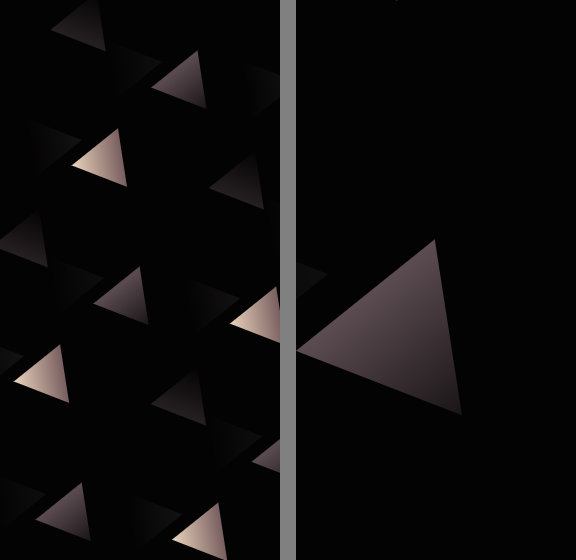
Left: the whole. Right: its middle third, enlarged.
Write a WebGL 1 fragment shader that draws this background.

```glsl
precision highp float;
// Softly shaded triangles scattered over near-black: five kinds of triangle,
// each repeated on the same tilted hexagonal lattice with its own offset.
// Every triangle is a distance function filled from tip to base by a gradient.

uniform vec2 u_resolution;

// Lengths are in canvas widths, angles in degrees.
const float SPACING = 0.799;        // distance between lattice points
const float LATTICE_ANGLE = -45.0;  // direction of the first lattice axis
const float RADIUS = 0.1224;        // centre to corner of a triangle
const float TILT = 8.8;             // rotation shared by all triangles

const vec3 BACKGROUND = vec3(0.016, 0.011, 0.014);
const vec3 CREAM = vec3(0.92, 0.83, 0.74);
const vec3 ROSE = vec3(0.47, 0.37, 0.375);
const vec3 MAUVE = vec3(0.36, 0.30, 0.32);
const vec3 PLUM = vec3(0.10, 0.08, 0.09);
const vec3 UMBER = vec3(0.145, 0.122, 0.128);
const vec3 SMOKE = vec3(0.078, 0.073, 0.076);
const vec3 SOOT = vec3(0.058, 0.054, 0.057);

vec2 direction(float degrees) {
  float angle = radians(degrees);
  return vec2(cos(angle), sin(angle));
}

// Offset from p to the nearest point of the hexagonal lattice.
vec2 latticeOffset(vec2 p) {
  vec2 a = SPACING * direction(LATTICE_ANGLE);
  vec2 b = SPACING * direction(LATTICE_ANGLE - 60.0);
  float area = a.x * b.y - a.y * b.x;
  vec2 cell = vec2(p.x * b.y - p.y * b.x, a.x * p.y - a.y * p.x) / area;
  cell = fract(cell + 0.5) - 0.5;
  return cell.x * a + cell.y * b;
}

// Paints one kind of triangle; its axis runs from the tip corner to the base.
vec3 paintTriangles(vec3 under, vec2 p, vec2 centre, float turn,
                    vec3 tipColour, vec3 baseColour) {
  vec2 axis = direction(TILT + turn);
  vec2 q = latticeOffset(p - centre);
  float along = dot(q, axis);
  float across = abs(dot(q, vec2(-axis.y, axis.x)));

  // Equilateral triangle, folded about its axis.
  float distance = max(along, 0.866 * across - 0.5 * along) - 0.5 * RADIUS;
  float coverage = clamp(0.5 - distance * u_resolution.x, 0.0, 1.0);

  float blend = clamp((along / RADIUS + 1.0) / 1.5, 0.0, 1.0);
  return mix(under, mix(tipColour, baseColour, blend), coverage);
}

void main() {
  vec2 p = gl_FragCoord.xy / u_resolution.x;
  vec3 colour = BACKGROUND;

  // Faint triangles pointing right, fading out to the left.
  colour = paintTriangles(colour, p, vec2(0.457, 1.760), 180.0, SOOT, BACKGROUND);
  colour = paintTriangles(colour, p, vec2(0.171, 1.481), 180.0, SMOKE, BACKGROUND);

  // Upright triangles, from dim to bright.
  colour = paintTriangles(colour, p, vec2(0.301, 1.912), 240.0, BACKGROUND, UMBER);
  colour = paintTriangles(colour, p, vec2(0.661, 1.706), 120.0, PLUM, MAUVE);
  colour = paintTriangles(colour, p, vec2(0.377, 1.428), 0.0, CREAM, ROSE);

  gl_FragColor = vec4(colour, 1.0);
}
```
